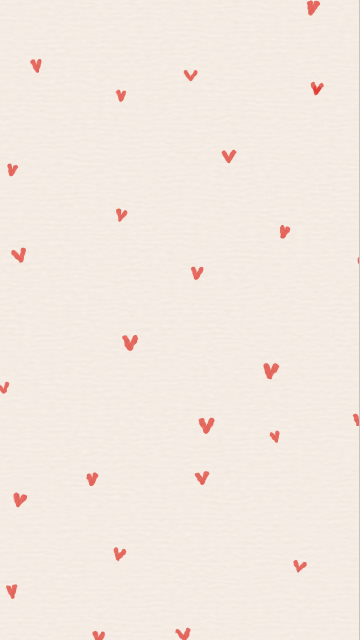
Give the GLSL for this pattern, as a WebGL 1 fragment shader.

```glsl
precision highp float;
// Small hand-brushed red hearts scattered over cream laid paper.

uniform vec2 u_resolution;

// Lengths are fractions of the canvas width.
const vec3 PAPER = vec3(0.958, 0.925, 0.893);
const vec3 HEART_RED = vec3(0.895, 0.395, 0.355);
const vec3 DEEP_RED = vec3(0.87, 0.20, 0.17);
const vec3 EDGE_GREY = vec3(0.78, 0.76, 0.74);
const vec2 CELL = vec2(0.25, 0.305);  // one heart per cell
const vec2 GRID_SHIFT = vec2(0.06, 0.08);
const float JITTER = 0.62;            // share of the cell a heart may roam
const float HEART_SIZE = 0.0215;
const float BRUSH_RADIUS = 0.35;      // relative to the heart size
const float MAX_TILT = 0.3;
const float DEEP_SHARE = 0.09;        // share of hearts with a second dab
const float EDGE_SOFTNESS = 0.0020;
const float LAID_LINES = 62.0;        // paper ribs per canvas width
const float RIB_CONTRAST = 0.006;
const float GRAIN_CONTRAST = 0.014;
const float EDGE_WIDTH = 0.0025;

vec2 hash2(vec2 p) {
  vec3 q = fract(p.xyx * vec3(0.1031, 0.1030, 0.0973));
  q += dot(q, q.yzx + 33.33);
  return fract((q.xx + q.yz) * q.zy);
}

// Gradient noise, roughly -0.7 to 0.7
float corner(vec2 cell, vec2 offset) {
  float angle = 6.2832 * hash2(cell).x;
  return dot(vec2(cos(angle), sin(angle)), offset);
}

float noise(vec2 p) {
  vec2 i = floor(p), f = p - i;
  vec2 u = f * f * f * (f * (f * 6.0 - 15.0) + 10.0);
  vec2 e = vec2(0.0, 1.0);
  return mix(mix(corner(i, f), corner(i + e.yx, f - e.yx), u.x),
             mix(corner(i + e, f - e), corner(i + 1.0, f - 1.0), u.x), u.y);
}

float strokeDistance(vec2 p, vec2 a, vec2 b, float radius) {
  vec2 ab = b - a;
  float t = clamp(dot(p - a, ab) / dot(ab, ab), 0.0, 1.0);
  return length(p - a - ab * t) - radius * mix(1.0, 0.88, t);
}

float coverage(float distance, float softness) {
  return 1.0 - smoothstep(-softness, softness, distance);
}

// Cream ground with wavering horizontal ribs and fibrous grain
vec3 paper(vec2 p) {
  float waver = 0.9 * noise(p * vec2(7.0, 16.0) + 5.0)
              + 0.4 * noise(p * vec2(38.0, 30.0));
  float rib = sin(6.2832 * (p.y * LAID_LINES + waver));
  float strength = 0.75 + noise(p * vec2(11.0, 35.0) + 40.0);
  float grain = noise(p * vec2(45.0, 120.0) + 9.0)
              + 0.6 * noise(p * vec2(130.0, 170.0) + 70.0);
  return PAPER + RIB_CONTRAST * rib * strength + GRAIN_CONTRAST * grain;
}

// Two brush strokes meeting in a V, painted over the ground colour
vec3 paintHeart(vec3 ground, vec2 p, vec2 id) {
  vec2 shape = hash2(id + 17.0), arms = hash2(id + 41.0), dab = hash2(id + 83.0);
  float size = HEART_SIZE * mix(0.82, 1.15, shape.x);
  float tilt = MAX_TILT * (2.0 * shape.y - 1.0);
  float c = cos(tilt), s = sin(tilt);
  vec2 q = mat2(c, s, -s, c) * p / size;
  q += 0.16 * vec2(noise(q * 1.8 + id * 7.0), noise(q * 1.8 + id * 7.0 + 30.0));

  float spread = mix(0.38, 0.70, arms.x);
  float rise = mix(0.45, 0.68, arms.y);
  float radius = BRUSH_RADIUS * mix(0.85, 1.12, dab.x);
  vec2 tip = vec2(0.0, -0.62);
  float left = strokeDistance(q, vec2(-spread, rise), tip, radius);
  float right = strokeDistance(q, vec2(spread * 1.1, rise + 0.3 * (dab.x - 0.4)), tip, radius);

  float soft = EDGE_SOFTNESS / size;
  float ink = coverage(min(left, right), soft);
  float overlap = coverage(max(left, right), soft);
  float wash = 1.0 + 0.07 * noise(q * 2.2 + id * 3.0);
  float deep = step(dab.y, DEEP_SHARE) * coverage(length(q - vec2(0.1, -0.2)) - 0.55, 0.2);
  vec3 colour = mix(HEART_RED * wash, DEEP_RED, max(0.08 * overlap, 0.9 * deep));
  return mix(ground, colour, 0.97 * ink);
}

void main() {
  vec2 p = gl_FragCoord.xy / u_resolution.x;
  vec3 colour = paper(p);

  // Jittered hearts in staggered columns
  vec2 grid = (p + GRID_SHIFT) / CELL;
  for (int i = -1; i <= 1; i++) {
    float column = floor(grid.x) + float(i);
    float stagger = 0.5 * mod(column, 2.0);
    for (int j = -1; j <= 1; j++) {
      vec2 id = vec2(column, floor(grid.y - stagger) + float(j));
      vec2 centre = id + vec2(0.5, 0.5 + stagger) + JITTER * (hash2(id + 3.0) - 0.5);
      vec2 offset = (grid - centre) * CELL;
      if (dot(offset, offset) < 0.004) colour = paintHeart(colour, offset, id + 5.0);
    }
  }

  // Thin shaded right margin
  float margin = smoothstep(1.0 - 1.6 * EDGE_WIDTH, 1.0 - 0.4 * EDGE_WIDTH, p.x);
  gl_FragColor = vec4(mix(colour, EDGE_GREY, margin), 1.0);
}
```
